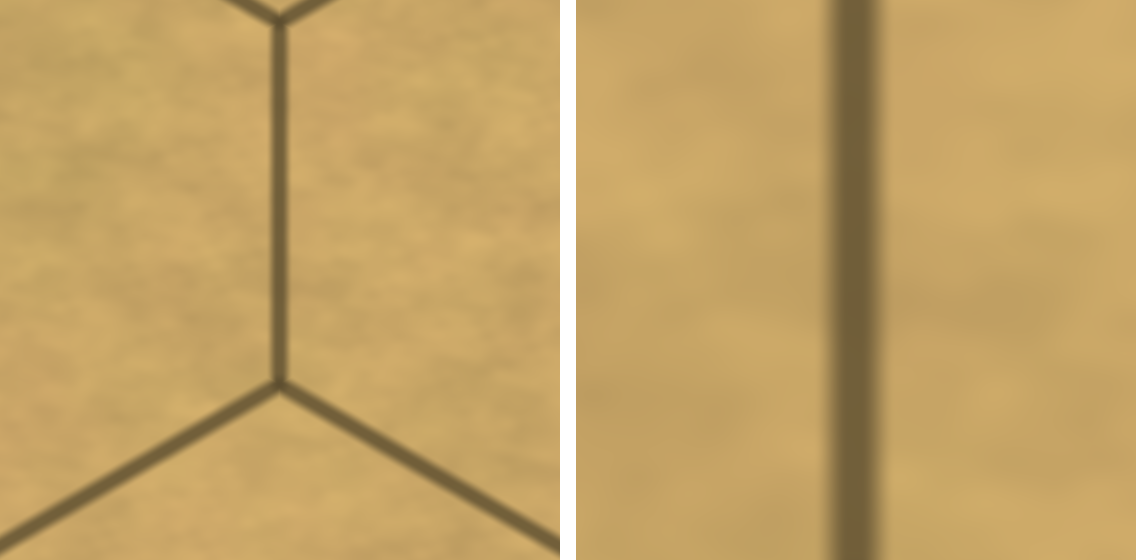
Left, the full canvas; right, a detail of the centre.
A three.js fragment shader for this pattern:

```glsl
// Large pointy-top hexagon grid ruled in soft brown lines over mottled tan
// parchment. The lines come from the distance to the nearest hexagon edge,
// the paper from several octaves of slightly stretched value noise.

#define HEX_WIDTH 1.120
#define HEX_CENTRE vec2(1.059, 0.637)
#define LINE_HALF 0.0142
#define LINE_SOFT 0.0105
#define JOINT_RADIUS 0.024
#define PAPER vec3(0.790, 0.652, 0.402)
#define INK vec3(0.445, 0.372, 0.226)
#define MOTTLE 0.16
#define TINT 0.035

varying vec2 vUv;

float hash(vec2 p) {
  vec3 q = fract(vec3(p.xyx) * 0.1031);
  q += dot(q, q.yzx + 33.33);
  return fract((q.x + q.y) * q.z);
}

float noise(vec2 p) {
  vec2 i = floor(p);
  vec2 f = fract(p);
  f = f * f * (3.0 - 2.0 * f);
  return mix(mix(hash(i), hash(i + vec2(1.0, 0.0)), f.x),
             mix(hash(i + vec2(0.0, 1.0)), hash(i + 1.0), f.x), f.y);
}

// Layered noise centred on zero, turned between octaves to hide the lattice.
float fbm(vec2 p) {
  float sum = 0.0;
  float amp = 0.42;
  for (int i = 0; i < 3; i++) {
    sum += amp * (noise(p) - 0.5);
    p = mat2(1.94, 0.35, -0.35, 1.94) * p + 17.3;
    amp *= 0.75;
  }
  return sum;
}

// Offset from the centre of the nearest hexagon, folded into one quadrant.
vec2 hexCell(vec2 p) {
  vec2 period = HEX_WIDTH * vec2(1.0, sqrt(3.0));
  vec2 a = mod(p + 0.5 * period, period) - 0.5 * period;
  vec2 b = mod(p, period) - 0.5 * period;
  return abs(dot(a, a) < dot(b, b) ? a : b);
}

float edgeDistance(vec2 q) {
  return 0.5 * HEX_WIDTH - max(q.x, dot(q, vec2(0.5, 0.5 * sqrt(3.0))));
}

float cornerDistance(vec2 q) {
  float side = HEX_WIDTH / sqrt(3.0);
  return min(distance(q, vec2(0.0, side)),
             distance(q, vec2(0.5 * HEX_WIDTH, 0.5 * side)));
}

void main() {
  // Paper: cloudy blotches and a slow drift between ochre and warm tan
  float blotch = fbm(vUv * vec2(9.0, 13.0) + 4.7);
  float drift = noise(vUv * 3.5 + 21.0) + 0.6 * noise(vUv * 13.0 + 8.0) - 0.8;
  float shade = 1.0 + MOTTLE * blotch;
  vec3 colour = PAPER * shade;
  colour += TINT * drift * vec3(-0.20, 0.25, -0.15);

  // Slight olive darkening toward the upper left
  float stain = smoothstep(0.45, 0.0, distance(vUv, vec2(0.0, 0.82)));
  colour *= 1.0 - stain * vec3(0.045, 0.03, 0.045);

  // Ruled lines, a little denser where three of them meet
  vec2 cell = hexCell(vUv - HEX_CENTRE);
  float line = 1.0 - smoothstep(LINE_HALF - LINE_SOFT, LINE_HALF + LINE_SOFT,
                                edgeDistance(cell));
  float joint = 1.0 - smoothstep(0.0, JOINT_RADIUS, cornerDistance(cell));
  vec3 ink = INK * (1.0 + 0.3 * (shade - 1.0)) * (1.0 - 0.18 * joint);
  colour = mix(colour, ink, line);

  gl_FragColor = vec4(colour, 1.0);
}
```
